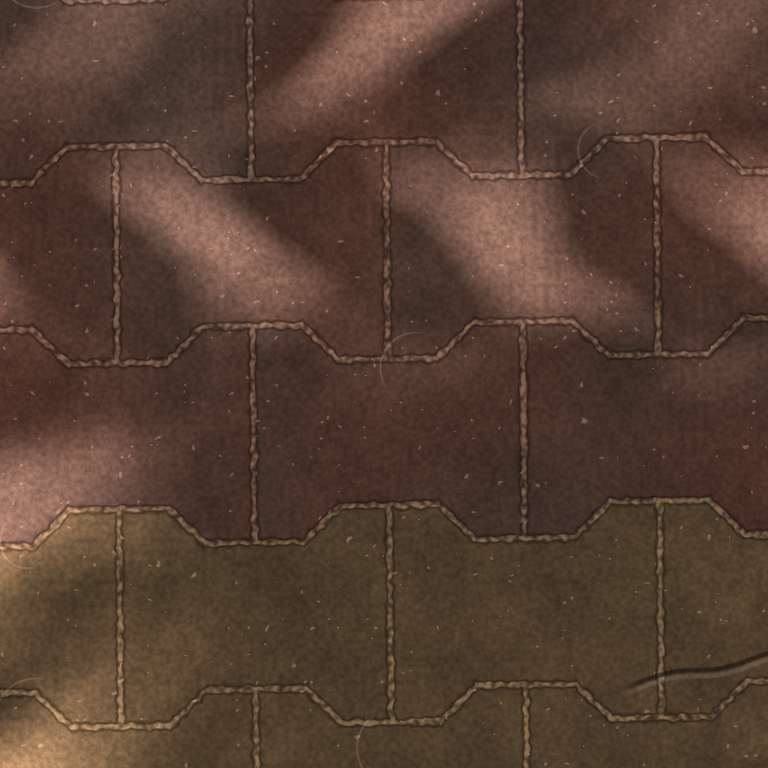
A WebGL 1 fragment shader for this texture:

```glsl
precision highp float;
// Interlocking paving stones in staggered rows under dappled sunlight.
// Trapezoid-wave bed joints and straight head joints give a gap distance;
// gradient noise adds grain, worn sand in the joints and soft light patches.
uniform vec2 u_resolution;

float hash(vec2 p) {
  return fract(sin(dot(p, vec2(127.1, 311.7))) * 43758.55);
}

float corner(vec2 cell, vec2 offset) {
  float a = 6.2832 * hash(cell);
  return dot(vec2(cos(a), sin(a)), offset);
}

float gradientNoise(vec2 p) {
  vec2 i = floor(p), f = fract(p);
  vec2 s = f * f * f * (f * (f * 6.0 - 15.0) + 10.0);
  vec2 e = vec2(1.0, 0.0);
  return mix(mix(corner(i, f), corner(i + e, f - e), s.x),
             mix(corner(i + e.yx, f - e.yx), corner(i + 1.0, f - 1.0), s.x), s.y);
}

float fbm(vec2 p) {
  float sum = 0.0, amp = 1.0;
  for (int i = 0; i < 3; i++) {
    sum += amp * gradientNoise(p);
    p = mat2(1.6, 1.2, -1.2, 1.6) * p + 7.3;
    amp *= 0.55;
  }
  return sum;
}

// Distance to the nearest joint in x, stone id in yz
vec3 paving(vec2 p) {
  float u = (p.x - 0.325 + 0.009 * (p.y - 1.0)) / 0.352;
  float v = (0.792 - p.y + 0.016 * (p.x - 0.5)) / 0.2365;
  float joint = floor(v + 0.5);
  float ramp = (abs(fract(u - joint * 0.5) - 0.5) * 2.0 - 0.5) * 7.4;
  float bed = (v - joint - 0.097 * clamp(ramp, -1.0, 1.0)) * 0.2365;
  float row = joint + step(0.0, bed);
  float across = u - row * 0.5;
  float head = abs(fract(across + 0.5) - 0.5) * 0.352;
  bed = abs(bed) * mix(0.72, 1.0, smoothstep(0.9, 1.1, abs(ramp)));
  return vec3(min(bed, head), floor(across), row);
}

// Staggered patches of sun above, slanted streaks along the lower left edge
float sunlight(vec2 p) {
  vec2 q = p + 0.05 * vec2(gradientNoise(p * 5.0), gradientNoise(p * 5.0 + 31.0));
  vec2 phase = (q - vec2(0.27, 0.69)) / vec2(0.195, 0.27);
  phase.x += 0.45 * sin(3.1416 * phase.y) - 0.28 * smoothstep(0.8, 0.95, q.y);
  float patches = max(cos(3.1416 * phase.x) * cos(3.1416 * phase.y), -0.2);
  patches *= 1.0 - 0.6 * smoothstep(0.8, 0.9, p.y) * smoothstep(0.12, 0.3, abs(p.x - 0.52));
  patches = (patches * 0.75 + 0.14) * smoothstep(0.46, 0.62, p.y);
  float streaks = 0.5 + 0.5 * cos(17.5 * (q.y - 0.6 * q.x - 0.31));
  streaks *= (1.0 - smoothstep(-0.02, 0.3, q.x)) * (1.0 - smoothstep(0.38, 0.5, q.y));
  float mottle = 0.16 * fbm(vec2(p.x + p.y, p.y - p.x) * vec2(4.0, 7.0));
  float open = smoothstep(0.15, 0.42, distance(p, vec2(0.65, 0.3)));
  return clamp(patches + 1.1 * streaks + mottle * open, 0.0, 1.0);
}

// Pale grit: one small dot in a few of the cells
float grit(vec2 p) {
  vec2 cell = floor(p);
  vec2 centre = 0.3 + 0.4 * vec2(hash(cell + 3.1), hash(cell + 8.7));
  float radius = 0.12 + 0.2 * hash(cell + 5.3);
  float dotMask = 1.0 - smoothstep(radius * 0.3, radius, length(fract(p) - centre));
  return dotMask * step(0.93, hash(cell));
}

// Stray curved fibres: a partial ring in a few of the cells
float fibres(vec2 p) {
  vec2 cell = floor(p);
  vec2 d = fract(p) - 0.4 - 0.2 * vec2(hash(cell + 1.7), hash(cell + 4.9));
  float a = 6.2832 * hash(cell + 2.3);
  float arc = smoothstep(0.2, 0.7, dot(normalize(d + 0.0001), vec2(cos(a), sin(a))));
  float ring = abs(length(d) - 0.14 - 0.12 * hash(cell + 6.1));
  return arc * (1.0 - smoothstep(0.002, 0.009, ring)) * step(0.75, hash(cell + 9.2));
}

void main() {
  vec2 p = gl_FragCoord.xy / u_resolution;
  vec2 wobble = vec2(gradientNoise(p * 85.0), gradientNoise(p * 85.0 + 17.0));
  vec3 stone = paving(p + 0.004 * wobble);
  float sun = sunlight(p);
  float lower = step(2.5, stone.z);

  // Plum-brown stones above, olive-brown ones below, drifting in hue
  float tint = 0.35 * hash(stone.yz + 12.0) + 0.35 + 0.8 * gradientNoise(p * 4.0 + 2.6);
  vec3 plum = mix(vec3(0.235, 0.185, 0.16), vec3(0.3, 0.19, 0.155), clamp(tint, 0.0, 1.0));
  vec3 olive = mix(vec3(0.275, 0.22, 0.155), vec3(0.315, 0.245, 0.175), clamp(tint, 0.0, 1.0));
  vec3 color = mix(plum, olive, lower);
  color *= 1.0 + 0.14 * fbm(p * 9.0);
  vec3 sunlit = mix(vec3(0.69, 0.51, 0.44), vec3(0.82, 0.63, 0.45), lower);
  color = mix(color, sunlit, 0.92 * sun);
  color *= 1.0 + 0.2 * fbm(p * 130.0) + 0.1 * gradientNoise(p * 48.0);

  // Grainy sand in the joints with a dark lip, worn unevenly
  float wear = 0.75 + 0.35 * fbm(p * 9.0 + 4.0) + 1.1 * gradientNoise(p * 130.0 + 9.0);
  float lip = 1.0 - smoothstep(0.004, 0.0085, stone.x);
  float sand = 1.0 - smoothstep(0.0015, 0.005, stone.x);
  color *= 1.0 - 0.34 * lip;
  color = mix(color, color * 1.55 + vec3(0.18, 0.145, 0.11), sand * clamp(wear, 0.1, 1.1));

  // Grit and fibres
  color += vec3(0.2, 0.16, 0.14) * grit(p * 85.0 + 0.5 * wobble);
  color += vec3(0.11, 0.085, 0.07) * fibres(p * 4.0 + 0.35);

  // Thin twig with its shadow near the lower right edge
  float rise = p.y - 0.108 - 0.2 * (p.x - 0.81) - 0.004 * sin(p.x * 45.0);
  float reach = smoothstep(0.8, 0.84, p.x);
  color *= 1.0 - 0.45 * reach * (1.0 - smoothstep(0.001, 0.005, abs(rise)));
  color += 0.08 * reach * (1.0 - smoothstep(0.001, 0.005, abs(rise + 0.008)));

  gl_FragColor = vec4(clamp(color, 0.0, 1.0), 1.0);
}
```
